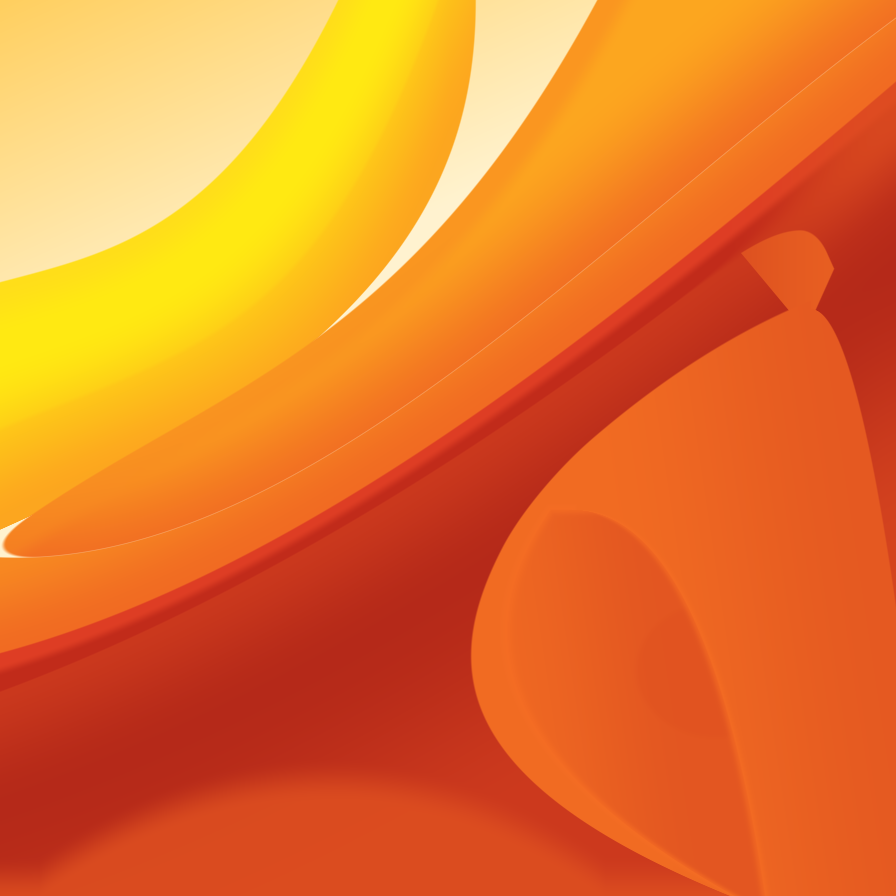
A WebGL 1 fragment shader for this background:

```glsl
precision highp float;
// Warm abstract backdrop: a yellow ribbon and an orange band sweep over a cream sky,
// with a rolled orange sheet resting on deep red below. Each edge is a cubic through
// four evenly spaced heights; parts are layered from back to front with soft shading.

uniform vec2 u_resolution;

// Edge heights at x = 0, 1/3, 2/3 and 1 (extrapolated where they leave the canvas)
const vec4 YELLOW_TOP = vec4(0.685, 0.919, 2.103, 5.225);
const vec4 LOOP_TOP = vec4(0.400, 0.608, 1.000, 1.976);
const vec4 LOOP_BASE = vec4(0.378, 0.473, 0.711, 0.980);
const vec4 BAND_BASE = vec4(0.271, 0.413, 0.637, 0.909);
const vec4 RED_MIDDLE = vec4(0.251, 0.398, 0.618, 0.885);
const vec4 RED_BASE = vec4(0.228, 0.384, 0.598, 0.860);
// Left edges of the roll and its opening, at y = 0, 1/6, 1/3 and 1/2
const vec4 ROLL_LEFT = vec4(0.815, 0.560, 0.537, 0.630);
const vec4 OPENING_LEFT = vec4(0.820, 0.612, 0.570, 0.674);
const float OPENING_TOP = 0.431;
const float ROLL_TOP = 0.655;

const vec3 SAND = vec3(1.00, 0.81, 0.37);
const vec3 CREAM = vec3(1.00, 0.95, 0.81);
const vec3 GOLD = vec3(1.00, 0.87, 0.10);
const vec3 LEMON = vec3(1.00, 0.915, 0.07);
const vec3 AMBER = vec3(0.99, 0.65, 0.12);
const vec3 TANGERINE = vec3(0.97, 0.54, 0.13);
const vec3 ORANGE = vec3(0.945, 0.42, 0.135);
const vec3 EMBER = vec3(0.87, 0.31, 0.125);
const vec3 SCARLET = vec3(0.87, 0.24, 0.14);
const vec3 BRICK = vec3(0.80, 0.225, 0.115);
const vec3 CRIMSON = vec3(0.70, 0.155, 0.095);

// Cubic through k at t = 0, 1, 2, 3
float curve(float t, vec4 k) {
  vec3 d = k.yzw - k.xyz;
  vec2 e = d.yz - d.xy;
  return k.x + t * (d.x + (t - 1.0) * 0.5 * (e.x + (t - 2.0) / 3.0 * (e.y - e.x)));
}

// Approximate signed distance above a curve spanning the canvas
float above(vec2 p, vec4 k) {
  float y = curve(3.0 * p.x, k);
  float slope = (curve(3.0 * p.x + 0.03, k) - y) / 0.01;
  return (p.y - y) / sqrt(1.0 + slope * slope);
}

float smoothMax(float a, float b, float k) {
  float h = max(k - abs(a - b), 0.0);
  return max(a, b) + h * h / (4.0 * k);
}

// Coverage of the inside (d < 0) of a shape
float fill(float d, float softness) {
  return 1.0 - smoothstep(-softness, softness, d);
}

float glow(float d, float width) {
  return exp(-d * d / (width * width));
}

vec3 yellowRibbon(vec2 p, float depth) {
  float u = depth / mix(0.25, 0.13, clamp(p.x * 2.0, 0.0, 1.0));
  vec3 color = mix(GOLD, LEMON, smoothstep(0.0, 0.25, u));
  color = mix(color, AMBER, smoothstep(0.32, 1.05, u));
  float crease = smoothstep(0.62, 0.65, u) * (1.0 - smoothstep(0.65, 0.9, u));
  return mix(color, AMBER, 0.16 * crease);
}

vec3 redGround(vec2 p, float depth) {
  float shadow = smoothstep(-0.02, 0.12, depth) * (1.0 - smoothstep(0.12, 0.36, depth));
  vec3 color = mix(BRICK, CRIMSON, 0.9 * shadow);
  color = mix(color, EMBER, 0.6 * smoothstep(0.8, 1.0, p.x) * fill(depth - 0.03, 0.04));
  color = mix(color, EMBER, 0.5 * smoothstep(0.85, 1.0, p.x) * fill(p.y - 0.5, 0.2));
  float hill = max(0.13 - 1.1 * (p.x - 0.36) * (p.x - 0.36), 0.02);
  return mix(color, EMBER, 0.85 * fill(p.y - hill, 0.025));
}

vec3 paintRoll(vec3 color, vec2 p, float aa) {
  // Back flap curling over the top
  float bend = p.x - 0.895;
  float flapTop = 0.743 - 0.83 * (sqrt(bend * bend + 0.0036) - 0.06);
  float flap = smoothMax(p.y - flapTop, p.x - 0.931 + 0.45 * abs(p.y - 0.70), 0.02);
  flap = max(flap, 0.63 - p.y + 1.2 * max(0.9 - p.x, 0.0));
  vec3 flapColor = mix(BRICK, ORANGE, 0.75 * smoothstep(0.66, 0.95, p.x));
  color = mix(color, flapColor, fill(flap, aa) * smoothstep(0.58, 0.72, p.x));

  // Outer sheet
  float run = p.x - 0.612;
  float top = (p.y - 0.466 - run * (0.95 - 0.93 * run)) * 0.77;
  float left = (curve(6.0 * p.y, ROLL_LEFT) - p.x) * 0.8;
  float right = p.x - 0.905 - 0.165 * sqrt(max(ROLL_TOP - p.y, 0.0));
  float sheet = max(smoothMax(top, left, 0.02), right);
  vec3 sheetColor = mix(ORANGE, EMBER, 0.65 * smoothstep(0.72, 1.05, p.x + 0.15 * p.y));
  color = mix(color, sheetColor, fill(sheet, aa));

  // Opening with a dim hollow and a bright rim
  float drop = max(OPENING_TOP - p.y, 0.0);
  float lip = 0.638 + 0.46 * sqrt(drop) - 0.2 * drop;
  float opening = max(max((curve(6.0 * p.y, OPENING_LEFT) - p.x) * 0.8, p.x - lip), p.y - OPENING_TOP);
  float hollow = length((p - vec2(0.80, 0.252)) / vec2(0.09, 0.075)) - 1.0;
  vec3 inside = mix(ORANGE, EMBER, 0.15 + 0.6 * smoothstep(0.60, 0.80, p.x + 0.15 * p.y));
  inside = mix(inside, EMBER, 0.4 * fill(hollow, 0.06));
  color = mix(color, inside, fill(opening, aa));
  return mix(color, ORANGE * 1.02, 0.6 * glow(opening, 0.005) * fill(sheet, aa));
}

void main() {
  vec2 p = gl_FragCoord.xy / u_resolution;
  float aa = 1.0 / min(u_resolution.x, u_resolution.y);

  // Sky
  vec3 color = mix(SAND, CREAM, clamp(2.2 * (1.0 - p.y) + p.x, 0.0, 1.0));

  // Yellow ribbon
  float yellow = above(p, YELLOW_TOP);
  float s = 1.0 - p.y;
  float yellowRight = p.x - 0.531 + s * s * (0.75 + 1.3 * s);
  color = mix(color, yellowRibbon(p, -yellow), fill(max(yellow, yellowRight), aa));

  // Orange band: outer rim, then the long loop lying inside it
  float loopTop = above(p, LOOP_TOP);
  float loopBase = above(p, LOOP_BASE);
  float bandBase = above(p, BAND_BASE);
  vec3 rim = mix(ORANGE, TANGERINE, smoothstep(0.0, 0.11, bandBase));
  color = mix(color, rim, fill(loopBase, aa));
  vec3 loopColor = mix(ORANGE, AMBER, smoothstep(-0.03, 0.14, loopBase));
  float strip = fill(-loopTop - 0.028, 0.012);
  loopColor = mix(loopColor, TANGERINE, 0.55 * strip);
  color = mix(color, loopColor, fill(smoothMax(loopTop, -loopBase, 0.045), aa));

  // Red fold under the band, then the ground and the roll
  float redBase = above(p, RED_BASE);
  vec3 fold = mix(SCARLET, CRIMSON * 1.08, fill(above(p, RED_MIDDLE), 0.006));
  fold = mix(fold, EMBER, 0.8 * smoothstep(0.8, 1.0, p.x));
  color = mix(color, fold, fill(bandBase, aa));
  float blur = aa + 0.03 * smoothstep(0.75, 1.0, p.x);
  color = mix(color, redGround(p, -redBase), fill(redBase, blur));
  color = paintRoll(color, p, aa);

  gl_FragColor = vec4(color, 1.0);
}
```
